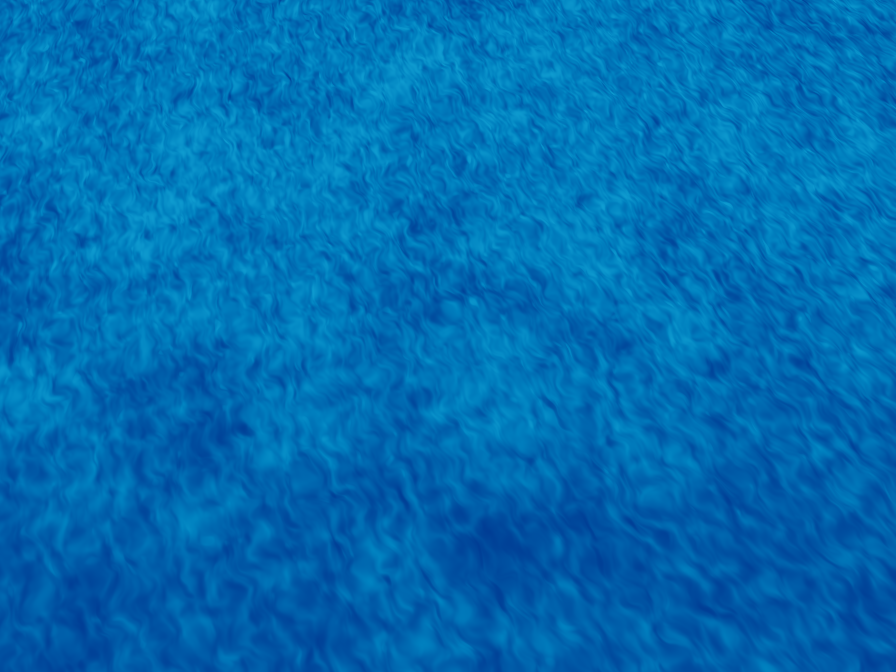
Write a Shadertoy shader that draws this texture.

```glsl
// Blue plush fabric seen at a slant: short tufts lean down to the right.
// Stretched, warped gradient noise forms the pile; a log perspective makes it
// finer and crisper toward the top, under uneven light and a soft vignette.

vec2 hash2(vec2 p) {
    vec3 a = fract(p.xyx * vec3(0.1031, 0.1030, 0.0973));
    a += dot(a, a.yzx + 33.33);
    return 2.0 * fract((a.xx + a.yz) * a.zy) - 1.0;
}

// Gradient noise, roughly -0.7 to 0.7
float noise(vec2 p) {
    vec2 i = floor(p), f = p - i;
    vec2 u = f * f * f * (f * (f * 6.0 - 15.0) + 10.0);
    float a = dot(hash2(i), f);
    float b = dot(hash2(i + vec2(1, 0)), f - vec2(1, 0));
    float c = dot(hash2(i + vec2(0, 1)), f - vec2(0, 1));
    float d = dot(hash2(i + vec2(1, 1)), f - vec2(1, 1));
    return mix(mix(a, b, u.x), mix(c, d, u.x), u.y);
}

// Broad, uneven patches where the pile is brushed in different ways
float patches(vec2 p) {
    float sum = 0.0, amp = 1.5;
    for (int i = 0; i < 3; i++) {
        sum += amp * noise(p);
        p = mat2(1.6, 1.2, -1.2, 1.6) * p + 17.3;
        amp *= 0.8;
    }
    return sum;
}

// Leaning tufts, fine fibres, dark slits and shiny tips
float pile(vec2 p, float crisp) {
    vec2 across = vec2(0.86, 0.51), along = vec2(0.51, -0.86);
    vec2 q = vec2(dot(p, across), dot(p, along));
    q.x += 0.026 * noise(p * 17.0 + 5.0) + 0.008 * noise(p * 43.0);
    q.y += 0.020 * noise(p * 21.0 + 40.0);

    float tufts = 2.1 * noise(q * vec2(50, 25) + 60.0);
    tufts += 0.9 * noise(q * vec2(34, 30) + 90.0);
    float fibres = noise(q * vec2(115, 52) + 150.0);
    float slits = smoothstep(0.18, 0.55, noise(q * vec2(56, 17) + 210.0));
    float tips = smoothstep(0.22, 0.55, noise(q * vec2(74, 36) + 300.0));
    return tufts + mix(0.6, 1.6, crisp) * fibres
         - 1.1 * slits + mix(0.5, 1.2, crisp) * tips;
}

void mainImage(out vec4 fragColor, in vec2 fragCoord) {
    vec2 uv = fragCoord / iResolution.xy;
    vec2 p = fragCoord / iResolution.y;
    p.x -= 0.5 * iResolution.x / iResolution.y;

    // Slanted cloth: its scale shrinks evenly toward the top
    float size = 1.0 - 0.48 * uv.y;
    vec2 cloth = vec2(p.x / size, -log(size) / 0.48) + 8.0;
    float crisp = smoothstep(0.15, 0.75, uv.y);

    // Light falls on the upper middle and fades at the corners
    float light = mix(-0.55, 0.75, smoothstep(0.0, 0.85, uv.y));
    vec2 edge = (uv - vec2(0.5, 0.55)) * 2.0;
    light += 0.12 - 0.42 * pow(dot(edge, edge) * 0.6, 2.0);

    float tone = light + patches(cloth * vec2(3.2, 4.2)) + pile(cloth, crisp);
    tone = 2.2 * tanh(tone / 2.2);

    // Deep blue shadows to cyan-blue highlights
    vec3 color = vec3(0.0, 0.41, 0.69) + tone * vec3(0.0, 0.092, 0.058);
    color += vec3(0.06, 0.02, 0.01) * smoothstep(0.9, 2.2, tone);
    fragColor = vec4(clamp(color, 0.0, 1.0), 1.0);
}
```
